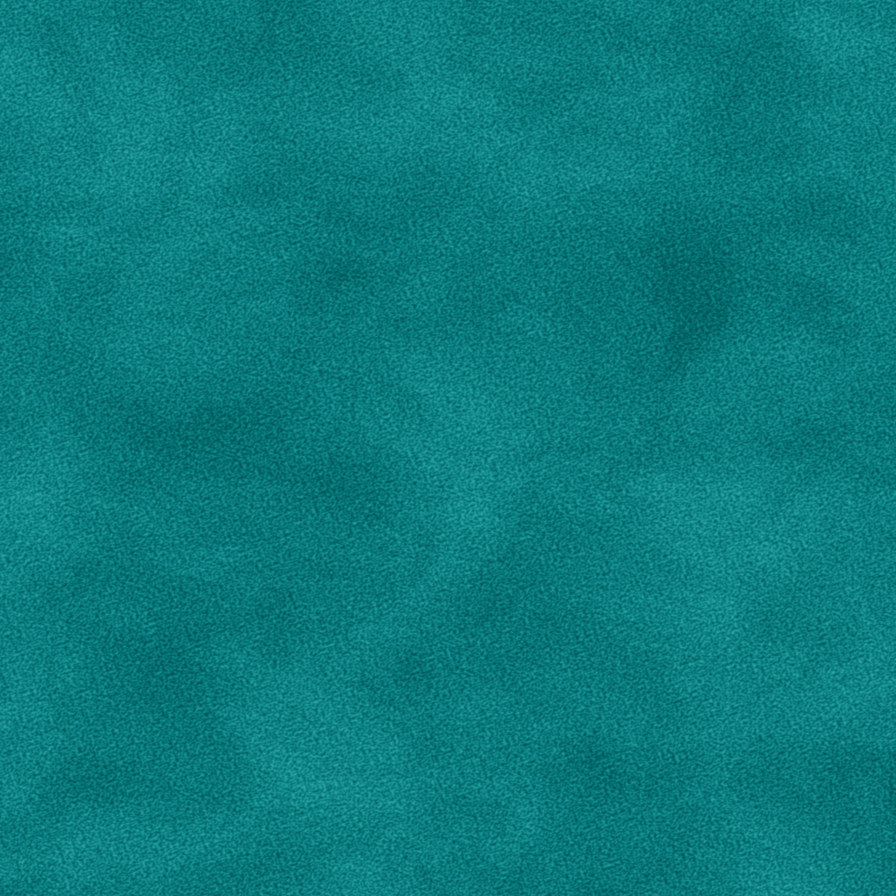
Reproduce this texture procedurally as a WebGL 2 fragment shader.

```glsl
#version 300 es
precision highp float;
// Teal plush cloth: ragged mottling under a very fine, crisp, slightly slanted pile grain.

uniform vec2 u_resolution;
out vec4 fragColor;

// Integer hash turned into a unit gradient direction.
vec2 gradientAt(ivec2 cell) {
    uvec2 q = uvec2(cell) * uvec2(1597u, 3812u) + 7919u;
    uint h = (q.x ^ (q.y * 2671u)) * 48271u;
    h = (h ^ (h >> 15)) * 73471u;
    h ^= h >> 13;
    float angle = float(h & 65535u) / 65536.0 * 6.28319;
    return vec2(cos(angle), sin(angle));
}

float gradientNoise(vec2 p) {
    ivec2 i = ivec2(floor(p));
    vec2 f = fract(p);
    vec2 w = f * f * f * (f * (f * 6.0 - 15.0) + 10.0);
    float a = dot(gradientAt(i), f);
    float b = dot(gradientAt(i + ivec2(1, 0)), f - vec2(1.0, 0.0));
    float c = dot(gradientAt(i + ivec2(0, 1)), f - vec2(0.0, 1.0));
    float d = dot(gradientAt(i + ivec2(1, 1)), f - vec2(1.0, 1.0));
    return mix(mix(a, b, w.x), mix(c, d, w.x), w.y);
}

float fbm(vec2 p, float gain) {
    float sum = 0.0;
    float amplitude = 1.0;
    for (int octave = 0; octave < 6; octave++) {
        sum += amplitude * gradientNoise(p);
        p = mat2(1.6, 1.2, -1.2, 1.6) * p + 17.3;
        amplitude *= gain;
    }
    return sum;
}

// Broad clouds, with raised and crushed patches whose edges are ragged.
float mottling(vec2 p) {
    vec2 q = p * vec2(2.8, 3.8) + 40.0;
    q += 0.3 * vec2(gradientNoise(q * 1.3 + 5.0), gradientNoise(q * 1.3 + 23.0));
    float clouds = fbm(q, 0.62);
    float patches = fbm(q * 1.8 + 61.0, 0.72);
    float raised = smoothstep(0.22, 0.42, patches);
    float crushed = smoothstep(0.22, 0.42, -patches);
    return 0.46 * clouds + 0.15 * (raised - crushed);
}

// Short tufts, bent by a slow warp so that rows never line up.
float pile(vec2 p) {
    vec2 bend = vec2(gradientNoise(p * 34.0), gradientNoise(p * 34.0 + 9.0));
    vec2 q = mat2(0.94, -0.34, 0.34, 0.94) * (p + 0.002 * bend);
    float tufts = gradientNoise(q * vec2(285.0, 350.0) + 3.0);
    float clumps = gradientNoise(q * vec2(180.0, 235.0) + 31.0);
    return 1.05 * tufts + 0.5 * clumps;
}

void main() {
    vec2 p = gl_FragCoord.xy / u_resolution.y;
    float tone = clamp(0.48 + mottling(p) + pile(p), -0.3, 1.35);

    // Green and blue rise evenly; red joins in mostly on the lit tufts.
    vec3 color = vec3(0.01, 0.40, 0.41) + tone * vec3(0.03, 0.17, 0.17);
    color.r += 0.06 * tone * tone;
    fragColor = vec4(color, 1.0);
}
```
